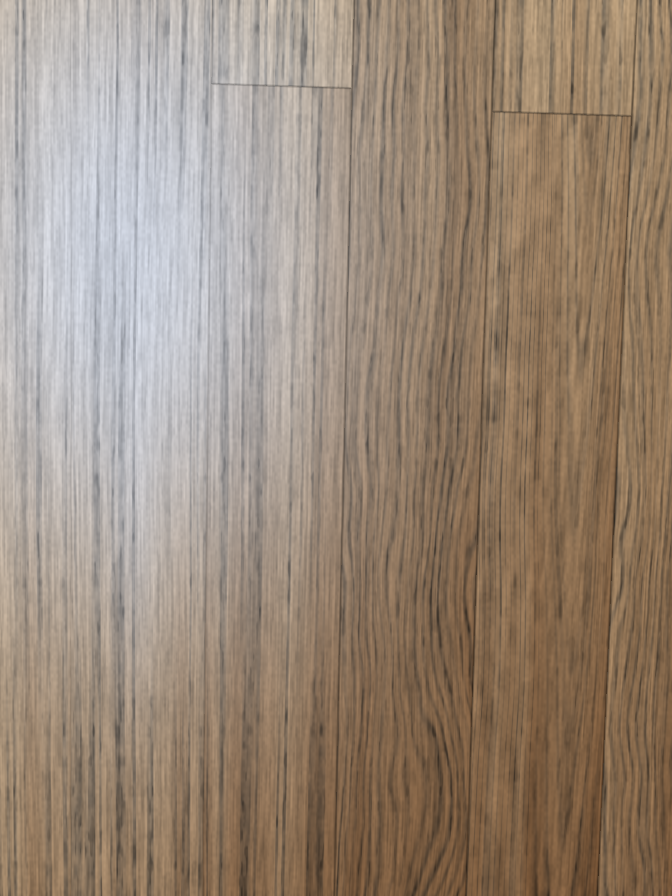
A WebGL 2 fragment shader for this texture:

```glsl
#version 300 es
precision highp float;

uniform vec2 u_resolution;
out vec4 fragColor;

#define RINGS 14.0
#define FIGURE 4.6
#define LINE_DEPTH 0.24
#define PORE_DEPTH 0.20
#define STREAK_DEPTH 0.19
#define SEAM_WIDTH 0.0022
#define GLARE_CENTER vec2(0.14, 0.72)
#define GLARE_RADIUS vec2(0.265, 0.43)
#define GLARE_COLOR vec3(0.785, 0.815, 0.87)
#define DARK_WOOD vec3(0.425, 0.308, 0.205)
#define LIGHT_WOOD vec3(0.66, 0.575, 0.465)

float hash(vec2 p) {
    vec3 q = fract(p.xyx * vec3(0.1031, 0.1030, 0.0973));
    q += dot(q, q.yzx + 33.33);
    return fract((q.x + q.y) * q.z);
}

float noise(vec2 p) {
    vec2 cell = floor(p), f = fract(p);
    f = f * f * (3.0 - 2.0 * f);
    float low = mix(hash(cell), hash(cell + vec2(1, 0)), f.x);
    float high = mix(hash(cell + vec2(0, 1)), hash(cell + vec2(1, 1)), f.x);
    return mix(low, high, f.y);
}

float fbm(vec2 p) {
    float sum = 0.0, gain = 0.6;
    for (int i = 0; i < 3; i++) {
        sum += gain * (noise(p) - 0.5);
        p = p * 2.03 + 7.7;
        gain *= 0.45;
    }
    return sum;
}

// Growth ring coordinate: its level lines are the grain lines
float ringField(float u, float y, float id, float figured, float arched) {
    float wave = mix(FIGURE, 1.9, smoothstep(0.3, 0.6, y));
    float warp = mix(0.9, wave, figured);
    vec2 scale = mix(vec2(1.3, 1.6), vec2(1.8, 4.5), figured);
    float field = RINGS * mix(1.5, 1.0, figured) * u;
    field += warp * 1.6 * fbm(vec2(u, y) * scale + id * 13.7);

    // Nested arches pointing down, straight towards the left
    float du = u - 0.72 - 0.06 * fbm(vec2(y * 4.0, id));
    float arch = 11.0 * sqrt(du * du + 0.002) - 6.0 * y * exp(-9.0 * du * du);
    arch += 14.0 * max(-du - 0.25, 0.0) + 0.5 * fbm(vec2(u * 2.0, y * 4.0));
    return mix(field, arch, arched);
}

void main() {
    vec2 p = gl_FragCoord.xy / u_resolution.y;

    // Planks, narrowing slightly towards the bottom
    float width = mix(0.147, 0.158, p.y);
    float u = (p.x - 0.079) / width;
    float plank = floor(u);
    u -= plank;

    // End joints on every second plank
    float odd = mod(plank, 2.0) * step(0.0, plank);
    float joint = p.y - (0.922 - 0.0155 * plank - 0.005 * u);
    float above = odd * step(0.0, joint);
    float id = plank + 11.0 * above + 3.0;
    float figured = step(1.5, plank) * (1.0 - odd);
    float arched = step(2.5, plank) * odd * (1.0 - above);

    // Grain: wide bands and dark ring lines
    float f = ringField(u, p.y, id, figured, arched);
    float seed = id * 19.0;
    float band = noise(vec2(f * 0.4, seed + p.y * 0.8));
    float line = smoothstep(0.5, 0.9, noise(vec2(f * 1.8, seed + p.y * 2.0)));
    float ring = pow(0.5 + 0.5 * cos(6.2832 * f), mix(2.5, 5.0, arched));
    ring *= 0.35 + 0.9 * noise(vec2(f * 0.7 + 9.0, seed + p.y * 5.0));
    line = mix(line, 0.35 * line + 0.85 * ring, max(figured, 0.7 * arched));

    // Fine fibres and short pores that break the lines into dashes
    float across = mix(f * 1.2, u * RINGS * 1.6 + f * 0.5, figured + arched);
    float streak = noise(vec2(across * 2.4, seed + p.y * 9.0));
    streak += 0.8 * noise(vec2(across * 3.3 + 70.0, seed + p.y * 38.0)) - 0.9;
    float pore = noise(vec2(across * 2.0 + 40.0, seed + p.y * 60.0));
    line *= 0.6 + 0.8 * noise(vec2(across * 1.5 + 20.0, seed + p.y * 75.0));
    pore = smoothstep(0.58, 0.9, pore) * (0.35 + 0.65 * line);
    float speck = noise(p * vec2(360.0, 240.0)) - 0.5;

    // Wood colour, paler to the upper left
    float tone = 0.50 + 0.62 * p.y - 0.68 * p.x + 0.18 * above;
    tone += 0.34 * (band - 0.5) + 0.08 * (hash(vec2(id, 4.0)) - 0.5);
    tone += figured * mix(-0.12, 0.22, step(3.5, plank)) + 0.08 * arched;
    vec3 color = mix(DARK_WOOD, LIGHT_WOOD, clamp(tone, -0.15, 1.1));
    float shade = 1.05 - LINE_DEPTH * line - PORE_DEPTH * pore;
    shade += STREAK_DEPTH * streak + 0.08 * speck;
    color *= mix(vec3(1.02, 1.0, 0.97), vec3(0.98, 1.0, 1.03), line) * shade;

    // Window glare with a pale streak below it
    vec2 g = (p - GLARE_CENTER) / GLARE_RADIUS;
    float glare = 0.94 * exp(-dot(g, g));
    vec2 s = (p - vec2(0.15, 0.36)) / vec2(0.025, 0.17);
    glare = min(glare + 0.14 * exp(-dot(s, s)), 0.95);
    float dim = 1.02 - 0.11 * line - 0.07 * pore + 0.11 * streak + 0.05 * speck;
    color = mix(color, GLARE_COLOR * dim, glare);

    // Seams between planks and at the joints
    float side = min(u, 1.0 - u) * width;
    float seam = 1.0 - smoothstep(0.0, SEAM_WIDTH, side);
    float butt = odd * (1.0 - smoothstep(0.0, SEAM_WIDTH, abs(joint)));
    float gap = max(seam * mix(0.1, 0.36, smoothstep(0.1, 0.4, p.x)), 0.32 * butt);
    color *= 1.0 - gap * (1.0 - 0.5 * glare);

    fragColor = vec4(clamp(color, 0.0, 1.0), 1.0);
}
```
